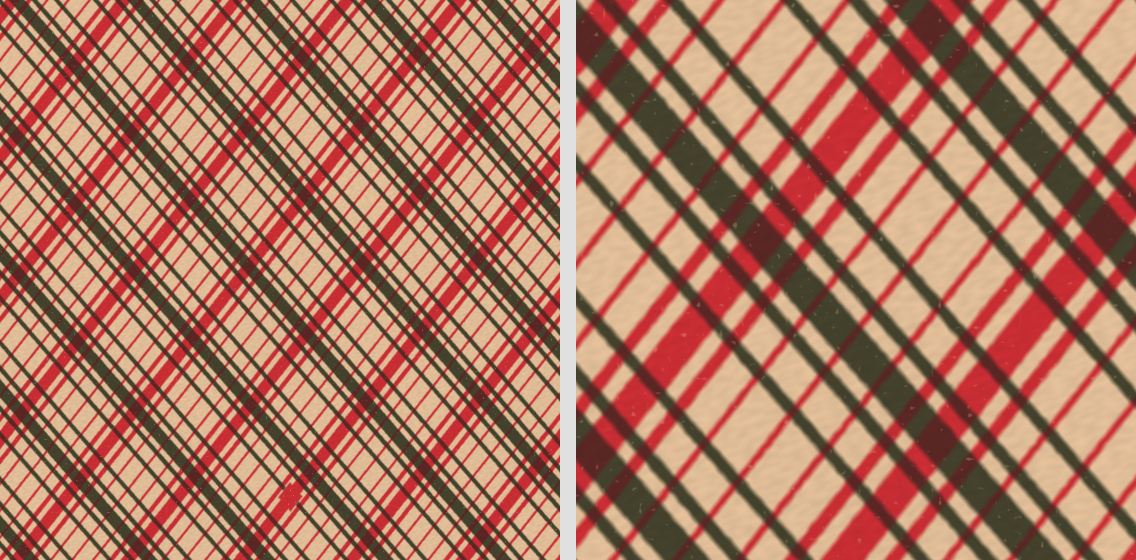
Left, the full canvas; right, a detail of the centre.
This pattern is drawn by a Shadertoy shader. Its source:

```glsl
// Diagonal red and green plaid printed on cream cloth, with speckled ink and a soft weave.

const vec3 CREAM = vec3(0.875, 0.740, 0.592);
const vec3 RED   = vec3(0.780, 0.175, 0.200);
const vec3 GREEN = vec3(0.262, 0.255, 0.172);
const vec3 DARK  = vec3(0.350, 0.150, 0.138);

// Lattice steps along the green and the red bands, in canvas heights
const vec2 GREEN_STEP = vec2(0.1045, -0.1200);
const vec2 RED_STEP   = vec2(0.1004, 0.1270);
const vec2 CROSSING   = vec2(0.444, 0.524);

vec2 hashGradient(vec2 cell) {
    vec3 q = fract(cell.xyx * vec3(0.1031, 0.1030, 0.0973));
    q += dot(q, q.yzx + 33.33);
    float angle = 6.2832 * fract((q.x + q.y) * q.z);
    return vec2(cos(angle), sin(angle));
}

// Gradient noise, roughly -0.7 to 0.7
float gradientNoise(vec2 p) {
    vec2 i = floor(p), f = fract(p);
    vec2 u = f * f * f * (f * (f * 6.0 - 15.0) + 10.0);
    vec2 e = vec2(0.0, 1.0);
    float low  = mix(dot(hashGradient(i), f),
                     dot(hashGradient(i + e.yx), f - e.yx), u.x);
    float high = mix(dot(hashGradient(i + e.xy), f - e.xy),
                     dot(hashGradient(i + e.yy), f - e.yy), u.x);
    return mix(low, high, u.y);
}

// Soft coverage of a stripe at a given distance from the band centre
float stripe(float d, float centre, float width, float soft) {
    return 1.0 - smoothstep(-soft, soft, abs(d - centre) - 0.5 * width);
}

// Distance to the nearest band centre, in repeats
float bandDistance(float t) {
    return abs(fract(t + 0.5) - 0.5);
}

// Mirrored stripe group: a wide band, a flank and an outer line
float stripeGroup(float d, vec3 widths, vec2 offsets, float soft) {
    float wide  = stripe(d, 0.0, widths.x, soft);
    float flank = stripe(d, offsets.x, widths.y, soft);
    float outer = stripe(d, offsets.y, widths.z, soft);
    return max(wide, max(flank, outer));
}

void mainImage(out vec4 fragColor, in vec2 fragCoord) {
    vec2 uv = fragCoord / iResolution.y;

    // Skewed plaid coordinates with slightly ragged print edges
    vec2 ragged = 0.0007 * vec2(gradientNoise(uv * 170.0),
                                gradientNoise(uv * 170.0 + 37.0));
    vec2 drift = 0.0015 * vec2(gradientNoise(uv * 3.0),
                               gradientNoise(uv * 3.0 + 11.0));
    vec2 plaid = inverse(mat2(GREEN_STEP, RED_STEP)) * (uv - CROSSING + ragged + drift);
    float soft = max(0.013, 5.0 / iResolution.y);

    // Stripe families; the red has one more thin line midway between bands
    float redDistance = bandDistance(plaid.x);
    float greenDistance = bandDistance(plaid.y);
    float red = stripeGroup(redDistance, vec3(0.132, 0.050, 0.026), vec2(0.150, 0.310), soft);
    red = max(red, stripe(redDistance, 0.5, 0.026, soft));
    float green = stripeGroup(greenDistance, vec3(0.135, 0.050, 0.046), vec2(0.148, 0.335), soft);

    // One worn spot where the red hides the green
    vec2 fromSpot = abs(plaid - vec2(2.0, -1.345));
    float spot = 1.0 - smoothstep(0.09, 0.12, max(fromSpot.x, fromSpot.y));
    red = max(red, spot);
    green *= 1.0 - spot;

    // Overprinted inks
    vec3 color = mix(mix(CREAM, RED, red), mix(GREEN, DARK, red), green);

    // Pale specks where ink missed the cloth
    float speck = smoothstep(0.36, 0.58, gradientNoise(uv * 230.0 + 5.0));
    float ink = max(red, green);
    color = mix(color, CREAM, ink * speck * mix(0.28, 0.75, spot));

    // Fine weave and broad fading
    vec2 thread = vec2(uv.x + 0.4 * uv.y, uv.y - 0.4 * uv.x);
    float weave = gradientNoise(thread * vec2(110.0, 230.0));
    float fade = gradientNoise(uv * 5.0 + 20.0);
    color *= 1.0 + 0.06 * weave + 0.012 * fade;

    fragColor = vec4(clamp(color, 0.0, 1.0), 1.0);
}
```
